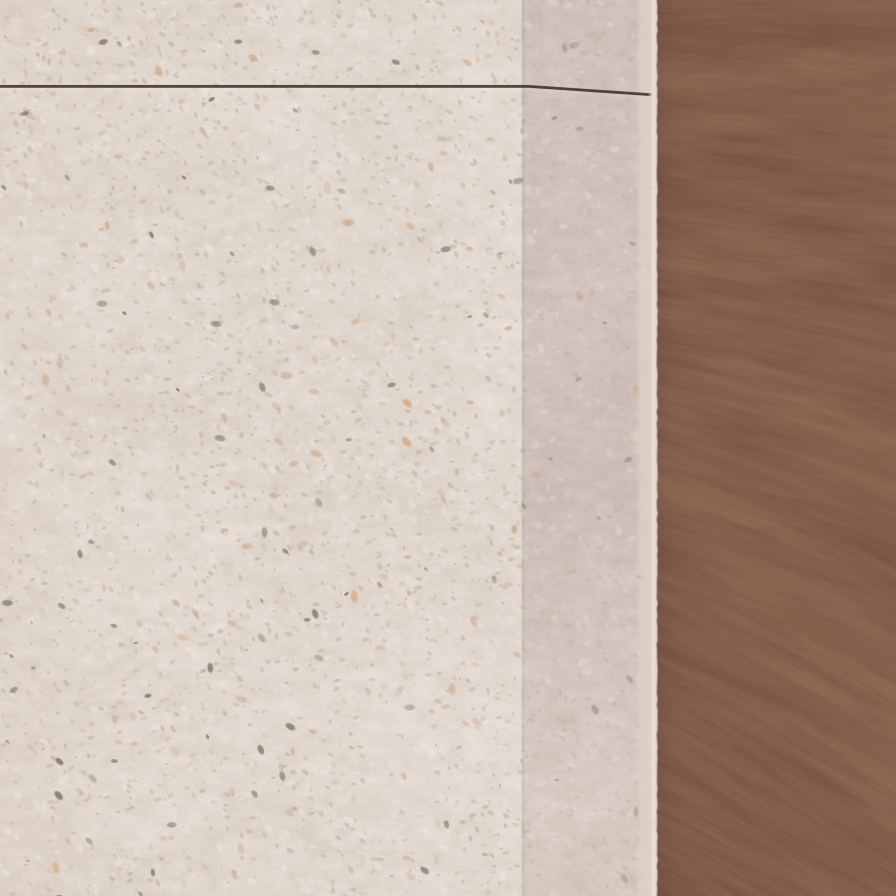
This texture is drawn by a Shadertoy shader. Its source:

```glsl
float hash(vec2 p) {
    return fract(sin(dot(p, vec2(127.1, 311.7))) * 43758.5453);
}

float noise(vec2 p) {
    vec2 i = floor(p), f = fract(p);
    f = f * f * (3.0 - 2.0 * f);
    return mix(mix(hash(i), hash(i + vec2(1, 0)), f.x),
               mix(hash(i + vec2(0, 1)), hash(i + vec2(1, 1)), f.x), f.y);
}

float fbm(vec2 p) {
    float sum = 0.0, amp = 0.5;
    for (int i = 0; i < 4; i++) {
        sum += amp * noise(p);
        p = mat2(1.6, 1.2, -1.2, 1.6) * p + 7.3;
        amp *= 0.5;
    }
    return sum / 0.9375;
}

// Tilted oval chips, one per grid cell; density is the share of filled cells
float chips(vec2 p, float cells, float density, float seed) {
    p *= cells;
    vec2 home = floor(p);
    float cover = 0.0;
    for (int y = -1; y <= 1; y++)
    for (int x = -1; x <= 1; x++) {
        vec2 id = home + vec2(x, y);
        float pick = hash(id + seed);
        vec2 centre = id + vec2(hash(id + seed + 3.1), hash(id + seed + 8.7));
        float angle = 2.2 * (hash(id + seed + 5.3) - 0.7);
        vec2 d = mat2(cos(angle), -sin(angle), sin(angle), cos(angle)) * (p - centre);
        float radius = mix(0.13, 0.34, hash(id + seed + 12.9));
        float chip = 1.0 - smoothstep(0.55, 1.2, length(d * vec2(0.75, 1.3)) / radius);
        cover = max(cover, chip * step(pick, density) * (0.4 + 0.6 * hash(id + seed + 17.0)));
    }
    return cover;
}

vec3 stone(vec2 p, float side) {
    vec3 front = mix(vec3(0.878, 0.833, 0.793), vec3(0.886, 0.848, 0.812), p.x / 0.583);
    vec3 shaded = mix(vec3(0.838, 0.787, 0.752), vec3(0.808, 0.755, 0.728),
                      smoothstep(0.0, 0.55, p.y));
    vec3 col = mix(front, shaded, side);

    // Cloudy mottling and fine grit
    col += (fbm(p * 9.0) - 0.5) * vec3(0.035, 0.042, 0.048);
    col += (fbm(p * vec2(55.0, 85.0)) - 0.5) * vec3(0.05, 0.062, 0.072);
    col += (noise(p * vec2(190.0, 260.0)) - 0.5) * 0.02;

    // Pale, tan and grey chips
    float patches = smoothstep(0.3, 0.7, fbm(p * 7.0 + 4.0));
    float strength = 1.0 - 0.35 * side;
    col = mix(col, vec3(0.93, 0.91, 0.885), 0.5 * strength * chips(p, 62.0, 0.3, 1.0));
    col = mix(col, vec3(0.77, 0.66, 0.56), 0.5 * strength * chips(p, 85.0, 0.12 + 0.16 * patches, 23.0));
    col = mix(col, vec3(0.68, 0.65, 0.60), 0.5 * strength * chips(p, 96.0, 0.1 + 0.14 * patches, 41.0));
    col = mix(col, vec3(0.80, 0.61, 0.45), 0.6 * strength * chips(p, 58.0, 0.035, 67.0));
    col = mix(col, vec3(0.45, 0.42, 0.37), 0.75 * strength * chips(p, 66.0, 0.03, 89.0));
    return col;
}

vec3 wood(vec2 p) {
    // Grain is level at the top and falls to the right lower down
    float x = p.x - 0.734;
    float across = p.y + x * mix(0.56, 0.04, smoothstep(0.0, 0.95, p.y));
    across += 0.006 * (noise(vec2(x * 9.0, across * 12.0)) - 0.5);

    vec3 col = mix(vec3(0.497, 0.357, 0.283), vec3(0.538, 0.396, 0.315),
                   smoothstep(0.2, 0.8, fbm(vec2(x * 3.0, across * 11.0))));
    float grain = fbm(vec2(x * 11.0, across * 95.0)) - 0.5;
    float fibre = noise(vec2(x * 32.0, across * 330.0)) - 0.5;
    col += grain * vec3(0.075, 0.068, 0.06) + fibre * 0.022;

    // Dark vein and the shade beside the stone
    float vein = exp(-pow((across - 0.483) / 0.012, 2.0));
    col -= vein * vec3(0.04, 0.036, 0.03) * (0.5 + grain);
    return col * (1.0 - 0.09 * exp(-x / 0.012));
}

void mainImage(out vec4 fragColor, in vec2 fragCoord) {
    vec2 p = fragCoord / iResolution.xy;
    float px = 1.0 / iResolution.x;

    // Front face and shaded return
    float side = smoothstep(-0.0015, 0.0015, p.x - 0.583);
    vec3 col = stone(p, side);
    float corner = exp(-pow((p.x - 0.5835) / 0.0016, 2.0));
    col -= corner * 0.05 * (0.5 + noise(vec2(3.0, p.y * 180.0)));

    // Light rim along the outer edge
    float rim = smoothstep(0.708, 0.717, p.x);
    col = mix(col, vec3(0.875, 0.82, 0.775), 0.75 * rim);
    float lip = exp(-pow((p.x - 0.7295) / 0.0028, 2.0));
    col = mix(col, vec3(0.93, 0.89, 0.85), 0.75 * lip);

    // Joint, bending down past the corner
    float jointY = 0.9036 - 0.068 * max(p.x - 0.59, 0.0);
    float joint = 1.0 - smoothstep(0.0008, 0.0012 + px, abs(p.y - jointY));
    joint *= 1.0 - smoothstep(0.722, 0.729, p.x);
    float below = exp(-abs(p.y - jointY + 0.003) / 0.002);
    col += 0.025 * below * (1.0 - rim);
    col = mix(col, vec3(0.24, 0.19, 0.15), 0.88 * joint);

    // Wood panel with a slightly uneven boundary
    float edge = 0.7335 + 0.0012 * (noise(vec2(1.0, p.y * 150.0)) - 0.5);
    col = mix(col, wood(p), smoothstep(-0.001 - 0.5 * px, 0.001 + 0.5 * px, p.x - edge));
    fragColor = vec4(clamp(col, 0.0, 1.0), 1.0);
}
```
